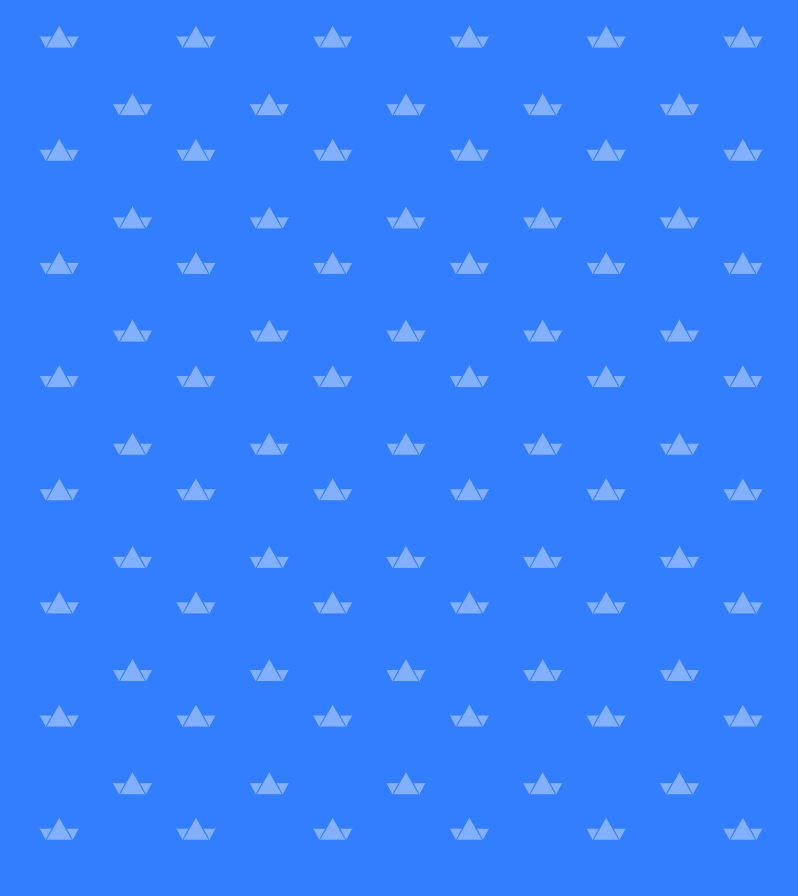
Write a WebGL 1 fragment shader that draws this pattern.

```glsl
precision highp float;
// Pale folded paper boats in two staggered lattices on a flat blue ground.

uniform vec2 u_resolution;

// All lengths are fractions of the canvas height.
const vec2 PITCH = vec2(0.1526, 0.1263);
const float SAIL_HALF_WIDTH = 0.0139;
const float SAIL_HEIGHT = 0.0244;
const float HULL_HEIGHT = 0.0123;
const float HULL_INNER = 0.0085;
const float HULL_TIP = 0.0151;
const float HULL_OUTER = 0.0217;

const vec3 GROUND = vec3(0.20, 0.49, 1.00);
const vec3 PAPER = vec3(0.51, 0.69, 0.99);

// Signed distance to the line from a to b, negative on its left side.
float lineDistance(vec2 p, vec2 a, vec2 b) {
  vec2 along = normalize(b - a);
  return dot(p - a, vec2(along.y, -along.x));
}

// Triangle with counter-clockwise corners, negative inside.
float triangleDistance(vec2 p, vec2 a, vec2 b, vec2 c) {
  return max(lineDistance(p, a, b),
             max(lineDistance(p, b, c), lineDistance(p, c, a)));
}

float coverage(float dist, float pixel) {
  return clamp(0.5 - dist / pixel, 0.0, 1.0);
}

// Boat standing on y = 0: an upright sail between two hanging hull corners.
float boat(vec2 p, float pixel) {
  p.x = abs(p.x);
  float sail = triangleDistance(p, vec2(-SAIL_HALF_WIDTH, 0.0),
                                vec2(SAIL_HALF_WIDTH, 0.0),
                                vec2(0.0, SAIL_HEIGHT));
  float hull = triangleDistance(p, vec2(HULL_TIP, 0.0),
                                vec2(HULL_OUTER, HULL_HEIGHT),
                                vec2(HULL_INNER, HULL_HEIGHT));
  return min(coverage(sail, pixel) + coverage(hull, pixel), 1.0);
}

// Finite lattice of boats, counted right and down from its top left boat.
float fleet(vec2 p, vec2 topLeft, vec2 count, float pixel) {
  vec2 steps = PITCH * vec2(1.0, -1.0);
  vec2 middle = vec2(0.0, 0.5 * SAIL_HEIGHT);
  vec2 cell = floor((p - topLeft - middle) / steps + 0.5);
  cell = clamp(cell, vec2(0.0), count - 1.0);
  return boat(p - topLeft - cell * steps, pixel);
}

void main() {
  float pixel = 1.0 / u_resolution.y;
  vec2 p = gl_FragCoord.xy * pixel;

  float outer = fleet(p, vec2(0.0661, 0.9469), vec2(6.0, 8.0), pixel);
  float inner = fleet(p, vec2(0.1479, 0.8714), vec2(5.0, 7.0), pixel);

  gl_FragColor = vec4(mix(GROUND, PAPER, max(outer, inner)), 1.0);
}
```
